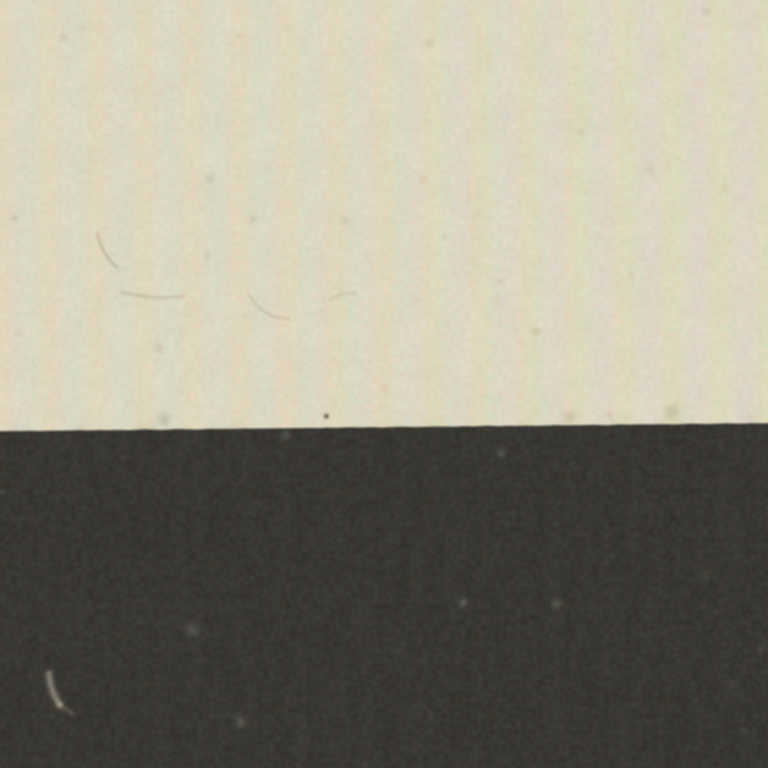
This texture is drawn by a Shadertoy shader. Its source:

```glsl
// Cream ribbed paper above a dark printed band, with fine grain, fibres and dust.

float hash(vec2 p) {
    vec3 q = fract(p.xyx * vec3(0.1031, 0.1030, 0.0973));
    q += dot(q, q.yzx + 33.33);
    return fract((q.x + q.y) * q.z);
}

// Gradient noise, roughly -0.7 to 0.7
float corner(vec2 cell, vec2 offset) {
    float a = 6.2832 * hash(cell);
    return dot(vec2(cos(a), sin(a)), offset);
}

float noise(vec2 p) {
    vec2 i = floor(p), f = fract(p);
    vec2 u = f * f * f * (f * (f * 6.0 - 15.0) + 10.0);
    float low = mix(corner(i, f), corner(i + vec2(1, 0), f - vec2(1, 0)), u.x);
    float high = mix(corner(i + vec2(0, 1), f - vec2(0, 1)), corner(i + 1.0, f - 1.0), u.x);
    return mix(low, high, u.y);
}

float spot(vec2 p, vec2 centre, float radius) {
    vec2 d = (p - centre) / radius;
    return exp(-dot(d, d));
}

// Soft stroke from a to b, bowed sideways by bend
float fibre(vec2 p, vec2 a, vec2 b, float bend, float width) {
    vec2 along = b - a;
    float t = clamp(dot(p - a, along) / dot(along, along), 0.0, 1.0);
    vec2 side = normalize(vec2(-along.y, along.x));
    float d = length(p - a - along * t - side * bend * 4.0 * t * (1.0 - t));
    return exp(-d * d / (width * width));
}

// Sparse dust: one possible speck in each grid cell
float dust(vec2 p, float cells, float density) {
    vec2 g = p * cells, id = floor(g);
    float sum = 0.0;
    for (int y = -1; y <= 1; y++)
    for (int x = -1; x <= 1; x++) {
        vec2 c = id + vec2(x, y);
        vec2 centre = c + vec2(hash(c + 7.1), hash(c + 19.7));
        float strength = step(1.0 - density, hash(c + 41.3)) * (0.4 + 0.6 * hash(c + 53.9));
        sum += strength * spot(g, centre, 0.1 + 0.08 * hash(c + 67.5));
    }
    return sum;
}

vec3 paper(vec2 p, float edge) {
    // Uneven vertical ribs tinted yellow, pink and green
    float x = p.x + 0.003 * noise(p * vec2(9.0, 5.0));
    float rib = cos(6.2832 * 16.0 * x);
    float tint = sin(6.2832 * 16.6 * x + 0.8) + 0.7 * noise(vec2(x * 40.0, p.y * 3.0));
    vec3 col = vec3(0.867, 0.845, 0.755);
    col += rib * vec3(0.004, 0.002, -0.018);
    col += tint * vec3(0.010, -0.007, 0.003);

    // Mottled grain, with separate colour variation
    float grain = 0.6 * noise(p * 150.0) + 0.4 * noise(p * 75.0 + 8.0);
    col += 0.032 * grain + 0.012 * noise(p * 22.0 + 3.0);
    col += vec3(0.022, -0.012, -0.022) * noise(p * 95.0 + 31.0);

    // Faint fibres and specks
    float marks = fibre(p, vec2(0.127, 0.695), vec2(0.152, 0.652), -0.004, 0.0028);
    marks += 0.8 * fibre(p, vec2(0.160, 0.620), vec2(0.238, 0.614), -0.004, 0.003);
    marks += 0.7 * fibre(p, vec2(0.325, 0.615), vec2(0.375, 0.585), -0.008, 0.0028);
    marks += 0.6 * fibre(p, vec2(0.430, 0.610), vec2(0.462, 0.618), 0.003, 0.003);
    marks += 0.7 * dust(p + 2.0, 24.0, 0.07);
    col -= vec3(0.075, 0.085, 0.085) * marks;

    // Smudges along the printed edge
    float smudge = max(noise(vec2(p.x * 24.0, 4.0)), 0.0) * exp(-max(edge, 0.0) / 0.008);
    smudge += 0.7 * spot(p, vec2(0.214, 0.454), 0.008);
    smudge += 0.5 * spot(p, vec2(0.742, 0.457), 0.008);
    smudge += 0.6 * spot(p, vec2(0.875, 0.463), 0.010);
    col -= 0.14 * smudge;
    return col - 0.40 * spot(p, vec2(0.425, 0.458), 0.0035);
}

vec3 ink(vec2 p) {
    vec3 col = vec3(0.222, 0.216, 0.199);
    col += 0.030 * noise(p * 140.0 + 11.0) + 0.018 * noise(p * 60.0);
    col += 0.012 * noise(p * vec2(45.0, 8.0) + 5.0);
    col += vec3(0.014, -0.004, -0.014) * noise(p * 85.0 + 23.0);

    // Pale dust and one bright curved chip
    float specks = 0.5 * dust(p + 5.0, 22.0, 0.07);
    specks += spot(p, vec2(0.603, 0.215), 0.006) + spot(p, vec2(0.725, 0.214), 0.006);
    specks += 0.8 * spot(p, vec2(0.250, 0.181), 0.009) + spot(p, vec2(0.313, 0.060), 0.007);
    specks += 0.8 * spot(p, vec2(0.653, 0.410), 0.006);
    specks += 0.7 * spot(p, vec2(0.372, 0.433), 0.007);
    col += vec3(0.12, 0.12, 0.11) * specks;
    float chip = fibre(p, vec2(0.064, 0.122), vec2(0.078, 0.083), -0.003, 0.005);
    chip += 0.4 * fibre(p, vec2(0.076, 0.083), vec2(0.094, 0.071), 0.0, 0.004);
    return col + vec3(0.27, 0.25, 0.22) * chip;
}

void mainImage(out vec4 fragColor, in vec2 fragCoord) {
    vec2 p = fragCoord / iResolution.xy;

    // The band rises gently to the right, with a slightly rough edge
    float edge = p.y - (0.4385 + 0.0105 * p.x + 0.0012 * noise(vec2(p.x * 45.0, 2.0)));
    float soft = max(0.0028, 0.7 / iResolution.y);
    vec3 col = mix(ink(p), paper(p, edge), smoothstep(-soft, soft, edge));
    fragColor = vec4(clamp(col, 0.0, 1.0), 1.0);
}
```
